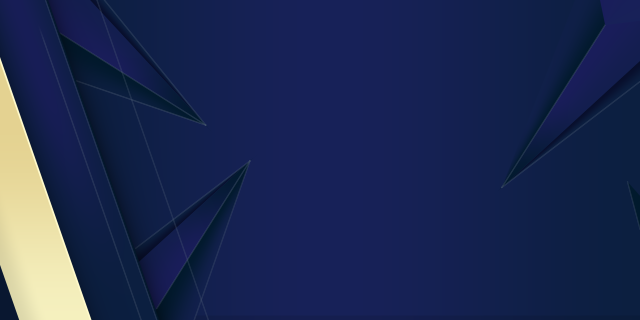
Reproduce this background procedurally as a Shadertoy shader.

```glsl
// Navy backdrop with folded, gem-like spikes and a slanted gold band on the left.
// Each spike is a fan of wedges sharing one apex; the band and panel are strips
// of one slanted coordinate. Lengths are in canvas heights, origin lower left.

const vec3 NAVY     = vec3(0.045, 0.120, 0.250);
const vec3 INDIGO   = vec3(0.092, 0.130, 0.345);
const vec3 VIOLET   = vec3(0.100, 0.115, 0.355);
const vec3 TEAL     = vec3(0.005, 0.100, 0.175);
const vec3 INK      = vec3(0.030, 0.055, 0.170);
const vec3 GOLD     = vec3(0.895, 0.825, 0.570);
const vec3 CREAM    = vec3(0.960, 0.940, 0.745);
const vec3 HAIRLINE = vec3(0.360, 0.420, 0.500);

const float SLANT       = 0.348;  // horizontal shift per unit of height
const float GOLD_LEFT   = 0.060;
const float GOLD_RIGHT  = 0.286;
const float PANEL_RIGHT = 0.495;
const float PANEL_LINE  = 0.441;
const float OUTER_LINE  = 0.651;
const float LINE_WIDTH  = 0.0012;

float pixel;  // height of one pixel in canvas units

float cover(float d) { return smoothstep(-0.7 * pixel, 0.7 * pixel, d); }

float cross2(vec2 a, vec2 b) { return a.x * b.y - a.y * b.x; }

// Thin stroke whose strength stays even across resolutions.
float stroke(float d) {
    float w = max(LINE_WIDTH, 0.6 * pixel);
    return (1.0 - smoothstep(0.4 * w, 0.4 * w + pixel, abs(d))) * min(1.0, LINE_WIDTH / w + 0.3);
}

float segment(vec2 p, vec2 a, vec2 b) {
    vec2 ab = b - a;
    return length(p - a - ab * clamp(dot(p - a, ab) / dot(ab, ab), 0.0, 1.0));
}

// Facet between the rays apex->a and apex->b (counterclockwise), shaded from
// colour ca to cb across its angle and sinking to teal towards the apex.
void facet(inout vec3 col, vec2 p, vec2 apex, vec2 a, vec2 b,
           vec3 ca, vec3 cb, float tipFade, float opacityB) {
    vec2 q = p - apex;
    float fromA = cross2(normalize(a - apex), q);
    float fromB = cross2(q, normalize(b - apex));
    float t = clamp(fromA / max(fromA + fromB, 1e-5), 0.0, 1.0);
    vec3 shade = mix(ca, cb, smoothstep(0.0, 1.0, t));
    shade = mix(TEAL, shade, smoothstep(0.0, max(tipFade, 1e-4), length(q)));
    col = mix(col, shade, cover(fromA) * cover(fromB) * mix(1.0, opacityB, t));
}

void crease(inout vec3 col, vec2 p, vec2 a, vec2 b, float strength) {
    col = mix(col, HAIRLINE, strength * stroke(segment(p, a, b)));
}

// Three adjoining facets: a dark fold, a violet face and a teal face.
void spike(inout vec3 col, vec2 p, vec2 apex, vec2 a, vec2 b, vec2 c, vec2 d,
           vec3 outer, float outerOpacity) {
    facet(col, p, apex, a, b, NAVY, INK, 0.1, 1.0);
    facet(col, p, apex, b, c, mix(NAVY, VIOLET, 0.55), VIOLET, 0.36, 1.0);
    facet(col, p, apex, c, d, TEAL, outer, 0.25, outerOpacity);
    crease(col, p, apex, a, 0.28);
    crease(col, p, apex, c, 0.30);
}

vec3 backdrop(vec2 p) {
    float light = smoothstep(0.15, 1.0, p.x) * (1.0 - smoothstep(1.05, 2.05, p.x));
    return mix(NAVY, INDIGO, light) * mix(0.9, 1.0, cover(p.y - 0.014));
}

// Slanted panel and gold band; u is constant along their edges.
void leftStrips(inout vec3 col, vec2 p) {
    float u = p.x + SLANT * p.y;
    float panelShadow = cover(u - PANEL_RIGHT) * exp(-(u - PANEL_RIGHT) / 0.035);
    col *= 1.0 - 0.38 * panelShadow;
    col = mix(col, HAIRLINE, 0.25 * stroke((u - OUTER_LINE) * 0.944));

    float glow = exp(-pow((u - 0.395) / 0.085, 2.0)) * smoothstep(0.05, 0.75, p.y);
    vec3 panel = mix(NAVY, VIOLET, 0.85 * glow);
    panel *= 1.0 - 0.25 * exp(-max(u - GOLD_RIGHT, 0.0) / 0.03);
    float lineFade = 1.0 - smoothstep(0.86, 0.93, p.y);
    panel = mix(panel, HAIRLINE, 0.28 * lineFade * stroke((u - PANEL_LINE) * 0.944));
    col = mix(col, panel, cover(PANEL_RIGHT - u));
    col = mix(col, TEAL * 0.9, 0.8 * stroke((u - PANEL_RIGHT) * 0.7));
    col = mix(col, HAIRLINE, 0.25 * stroke(u - PANEL_RIGHT + 0.005));

    float across = (u - GOLD_LEFT) / (GOLD_RIGHT - GOLD_LEFT);
    vec3 gold = mix(CREAM, GOLD, smoothstep(0.0, 0.6, p.y));
    gold *= 1.0 - 0.10 * (1.0 - smoothstep(0.0, 0.4, across));
    gold = mix(gold, vec3(1.0, 0.98, 0.80), smoothstep(0.965, 0.985, across));
    col = mix(col, gold, cover(u - GOLD_LEFT) * cover(GOLD_RIGHT - u));
}

void mainImage(out vec4 fragColor, in vec2 fragCoord) {
    pixel = 1.0 / iResolution.y;
    vec2 p = fragCoord * vec2(2.0 / iResolution.x, pixel);
    vec3 col = backdrop(p);

    // Left spikes; the panel hides their roots.
    spike(col, p, vec2(0.643, 0.609), vec2(0.326, 1.0), vec2(0.281, 1.0),
          vec2(0.188, 0.896), vec2(0.240, 0.747), NAVY, 1.0);
    crease(col, p, vec2(0.643, 0.609), vec2(0.240, 0.747), 0.32);
    spike(col, p, vec2(0.781, 0.497), vec2(0.424, 0.224), vec2(0.435, 0.182),
          vec2(0.490, 0.036), vec2(0.607, 0.0), mix(NAVY, INDIGO, 0.5), 1.0);
    crease(col, p, vec2(0.781, 0.497), vec2(0.607, 0.0), 0.25);

    // Right spike with its cap, and a sliver at the border.
    vec2 capCorner = vec2(1.891, 0.922);
    spike(col, p, vec2(1.568, 0.414), vec2(2.0, 0.745), vec2(2.0, 0.810),
          capCorner, vec2(1.797, 1.0), mix(NAVY, INDIGO, 0.6), 0.3);
    facet(col, p, capCorner, vec2(2.0, 0.935), vec2(1.875, 1.0), INDIGO, VIOLET, 0.0, 1.0);
    facet(col, p, vec2(1.961, 0.432), vec2(2.0, 0.284), vec2(2.0, 0.388), TEAL, TEAL, 0.0, 1.0);
    crease(col, p, vec2(1.961, 0.432), vec2(2.0, 0.284), 0.25);

    leftStrips(col, p);
    fragColor = vec4(col, 1.0);
}
```
